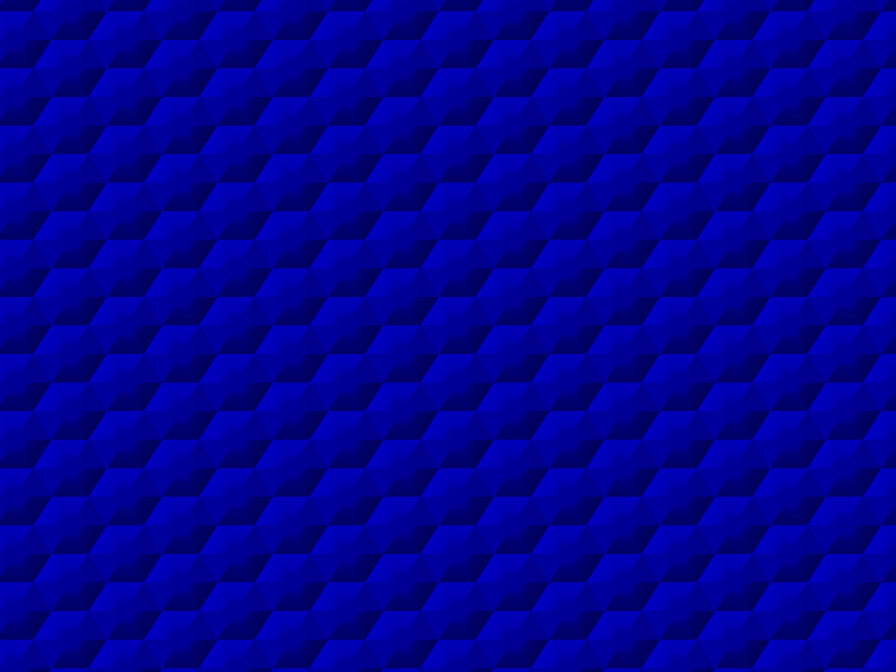
This pattern is drawn by a WebGL 1 fragment shader. Its source:

```glsl
precision highp float;
// Blue honeycomb of low faceted studs, lit from the upper left.
// Each flat-topped cell has a plateau and six sloping sides; the side's
// direction sets its tone, and a small sample grid smooths the edges.

uniform vec2 u_resolution;

const float PI = 3.14159265;

// Offset from the nearest centre of a hexagonal lattice with cells of height 1.
vec2 cellOffset(vec2 p) {
  vec2 period = vec2(1.7320508, 1.0);
  vec2 a = mod(p + 0.5 * period, period) - 0.5 * period;
  vec2 b = mod(p, period) - 0.5 * period;
  return dot(a, a) < dot(b, b) ? a : b;
}

// 0 at the centre of a cell, 1 on its border.
float hexRadius(vec2 p) {
  p = abs(p);
  return 2.0 * max(p.y, 0.5 * p.y + 0.8660254 * p.x);
}

float studBlue(vec2 p) {
  vec2 offset = cellOffset(p);
  float radius = hexRadius(offset);

  // Facing direction of the side, against the light at 130 degrees
  float sector = floor(atan(offset.y, offset.x + 1e-5) / (PI / 3.0));
  float facing = (sector + 0.5) * PI / 3.0;
  float light = cos(facing - radians(130.0));

  // Slope grows from the plateau to the border
  float slope = smoothstep(0.2, 0.55, radius) * (0.35 + 0.65 * radius);
  return 0.59 + light * slope * (light > 0.0 ? 0.18 : 0.25);
}

void main() {
  float blue = 0.0;
  for (int j = 0; j < 3; j++) {
    for (int i = 0; i < 3; i++) {
      vec2 jitter = (vec2(float(i), float(j)) - 1.0) / 3.0;
      vec2 uv = (gl_FragCoord.xy + jitter) / u_resolution.y;
      // Cell pitch as a share of the canvas height, slightly flattened
      vec2 p = (uv - vec2(0.5156, 0.6007)) / vec2(0.1646, 0.085);
      blue += studBlue(p * vec2(1.7320508, 1.0));
    }
  }
  gl_FragColor = vec4(0.0, 0.0, blue / 9.0, 1.0);
}
```
